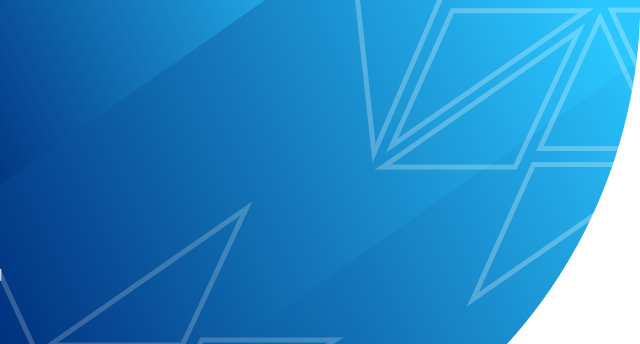
This background is drawn by a WebGL 2 fragment shader. Its source:

```glsl
#version 300 es
precision highp float;

uniform vec2 u_resolution;
out vec4 fragColor;

// Triangle kinds: offsets of the second and third corner from the anchor
const vec4 KINDS[5] = vec4[5](
    vec4( 0.417,  0.000, -0.189, -0.420),
    vec4(-0.612, -0.425, -0.199, -0.425),
    vec4(-0.187, -0.405,  0.187, -0.405),
    vec4( 0.391,  0.000,  0.192, -0.415),
    vec4(-0.068,  0.631,  0.272,  0.631));

// Anchor position (xy) and kind (z) of each outlined triangle
const vec3 ANCHORS[9] = vec3[9](
    vec3(1.313, 0.976, 0.0), vec3(1.549, 0.529, 0.0), vec3(0.583, 0.019, 0.0),
    vec3(1.704, 0.932, 1.0), vec3(0.735, 0.415, 1.0),
    vec3(1.748, 0.966, 2.0), vec3(-0.010, 0.243, 2.0),
    vec3(1.769, 0.978, 3.0), vec3(1.085, 0.527, 4.0));

float cross2(vec2 a, vec2 b) {
    return a.x * b.y - a.y * b.x;
}

// Smooth coverage of the region where d is positive
float cover(float d) {
    return clamp(d * u_resolution.y + 0.5, 0.0, 1.0);
}

// Signed distance to a line, positive on its left
float lineSide(vec2 p, vec2 a, vec2 b) {
    return cross2(normalize(b - a), p - a);
}

// Mitred outline drawn inward from the triangle's edges
float triangleOutline(vec2 p, vec2 a, vec2 b, vec2 c, float width) {
    float winding = sign(cross2(b - a, c - a));
    float inside = min(min(winding * lineSide(p, a, b),
                           winding * lineSide(p, b, c)),
                       winding * lineSide(p, c, a));
    return cover(inside) - cover(inside - width);
}

void main() {
    // Height is one unit, width is 1.864 units
    vec2 p = gl_FragCoord.xy / u_resolution * vec2(1.864, 1.0);
    float ramp = dot(p, vec2(1.0, 0.5)) / 2.22;

    // Diagonal bands shift the blue gradient
    vec2 slope = vec2(1.0, 0.697);
    vec2 upperStart = vec2(0.772, 1.0);
    vec2 lowerStart = vec2(0.704, 0.017);
    float upper = cover(lineSide(p, upperStart, upperStart + slope));
    float lower = cover(-lineSide(p, lowerStart, lowerStart + slope));
    float tone = mix(ramp, ramp * 1.55 - 0.12, upper);
    tone -= 0.05 * lower * smoothstep(0.6, 1.1, p.x);
    vec3 color = mix(vec3(0.0, 0.19, 0.49), vec3(0.165, 0.78, 1.0),
                     clamp(tone, 0.0, 1.0));

    // Translucent triangle outlines
    float outline = 0.0;
    for (int i = 0; i < 9; i++) {
        vec2 a = ANCHORS[i].xy;
        vec4 k = KINDS[int(ANCHORS[i].z)];
        outline = max(outline, triangleOutline(p, a, a + k.xy, a + k.zw, 0.0145));
    }
    color = mix(color, vec3(1.0), outline * mix(0.2, 0.27, smoothstep(0.3, 0.8, ramp)));

    // Small pale tab on the left edge
    vec2 tab = vec2(0.004, 0.017) - abs(p - vec2(0.0, 0.201));
    color = mix(color, vec3(1.0), 0.7 * cover(min(tab.x, tab.y)));

    // White outside the large disc
    float disc = 1.495 - length(p - vec2(0.370, 1.005));
    color = mix(vec3(1.0), color, cover(disc));

    fragColor = vec4(color, 1.0);
}
```
